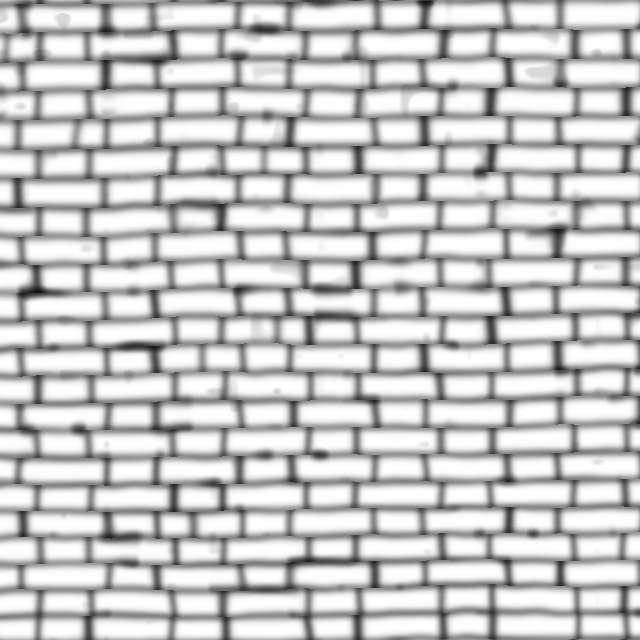
Reproduce this texture map procedurally as a Shadertoy shader.

```glsl
// Height map of a worn Flemish-bond brick wall: white bricks, soft grey mortar joints.
#define FIRST_ROW 0.026      // centre of the top course, measured downwards
#define ROW_STEP 0.0463      // height of the top course
#define ROW_SHRINK 0.000126  // courses get lower towards the bottom
#define LAST_ROW 21.0        // the bottom course repeats the bond of this one
#define BOND_PERIOD 0.21     // one header plus one stretcher
#define BOND_START 0.2708    // left edge of a header in odd courses
#define HEADER_SHARE 0.37
#define BED_WIDTH 0.0079
#define HEAD_WIDTH 0.0078
#define JITTER 0.03
#define SPLIT_CHANCE 0.06

float hash(vec2 p) {
    vec3 q = fract(vec3(p.xyx) * 0.1031);
    q += dot(q, q.yzx + 33.33);
    return fract((q.x + q.y) * q.z);
}

float noise(vec2 p) {
    vec2 i = floor(p), f = fract(p);
    f = f * f * (3.0 - 2.0 * f);
    return mix(mix(hash(i), hash(i + vec2(1, 0)), f.x),
               mix(hash(i + vec2(0, 1)), hash(i + vec2(1, 1)), f.x), f.y);
}

vec2 wobble(vec2 p) {
    return vec2(noise(p), noise(p + 57.3)) - 0.5;
}

// Soft groove profile: 1 in the middle of a joint, fading over its width
float groove(float d, float width) {
    d /= width;
    return exp(-d * d);
}

// Upright joints of one course; side runs from -0.5 to 0.5 across its height
float headJoints(float x, float row, float side, float swell) {
    float bondRow = min(row, LAST_ROW);
    float shift = 0.5 * (1.0 - mod(bondRow, 2.0));
    float u = (x - BOND_START) / BOND_PERIOD - shift;
    float column = floor(u), light = 1.0;
    for (int i = 0; i < 4; i++) {
        // 0: header start, 1: header end, 2: occasional split, 3: next header
        float kind = mod(float(i), 3.0);
        vec2 id = vec2(column + (i == 3 ? 1.0 : 0.0) + 20.0, row * 3.0 + kind + 7.0);
        float at = i == 3 ? 1.0 : (i == 1 ? HEADER_SHARE : 0.0);
        float present = 1.0;
        if (i == 2) {
            at = mix(HEADER_SHARE, 1.0, 0.35 + 0.3 * hash(id + 3.1));
            present = 0.75 * step(hash(id + 8.7), SPLIT_CHANCE);
        }
        at += (hash(id) - 0.5) * JITTER + (hash(id + 41.0) - 0.45) * 0.03 * side;
        float clog = pow(hash(id + 19.0), 4.0);
        float width = HEAD_WIDTH * mix(0.95, 1.25, clog) * swell;
        float depth = mix(0.47, 0.76, clog) * present;
        light *= 1.0 - depth * groove((u - column - at) * BOND_PERIOD, width);
    }
    return light;
}

void mainImage(out vec4 fragColor, in vec2 fragCoord) {
    vec2 uv = fragCoord / iResolution.y;
    vec2 p = vec2(uv.x, 1.0 - uv.y);

    // Hand-laid unevenness: broad sag, slight tilt, gently ragged edges
    vec2 q = p + wobble(p * 5.0) * vec2(0.006, 0.008)
               + wobble(p * 27.0) * 0.0035;
    q.y += 0.01 * (p.x - 0.2);

    // Course number for a wall whose courses shrink steadily
    float rowHeight = sqrt(max(ROW_STEP * ROW_STEP
                    - 4.0 * ROW_SHRINK * (q.y - FIRST_ROW), 0.0001));
    float course = (ROW_STEP - rowHeight) / (2.0 * ROW_SHRINK) + 0.5;
    float row = floor(course);
    float side = course - row - 0.5;

    // Small patches of lost mortar, stronger near the top and the left
    float wear = mix(1.06, 0.95, p.y) + 0.04 * (0.5 - p.x);
    float crumble = smoothstep(0.74, 1.0, noise(p * 24.0 + 4.0) * wear);
    float swell = wear * (1.0 + 0.35 * crumble);

    // Bed joints
    float bedDistance = (0.5 - abs(side)) * rowHeight;
    float bedDepth = mix(0.38, 0.52, noise(p * vec2(9.0, 24.0) + 31.0));
    bedDepth = mix(bedDepth, 0.8, crumble);
    float light = 1.0 - bedDepth * groove(bedDistance, BED_WIDTH * swell);

    // Head joints
    light *= headJoints(q.x, row, side, swell);

    // Rare faint smudges on brick faces
    float smudge = smoothstep(0.84, 1.0, noise(p * vec2(30.0, 36.0) + 83.0) * wear);
    light *= 1.0 - 0.15 * smudge;

    fragColor = vec4(vec3(clamp(light, 0.0, 1.0)), 1.0);
}
```
